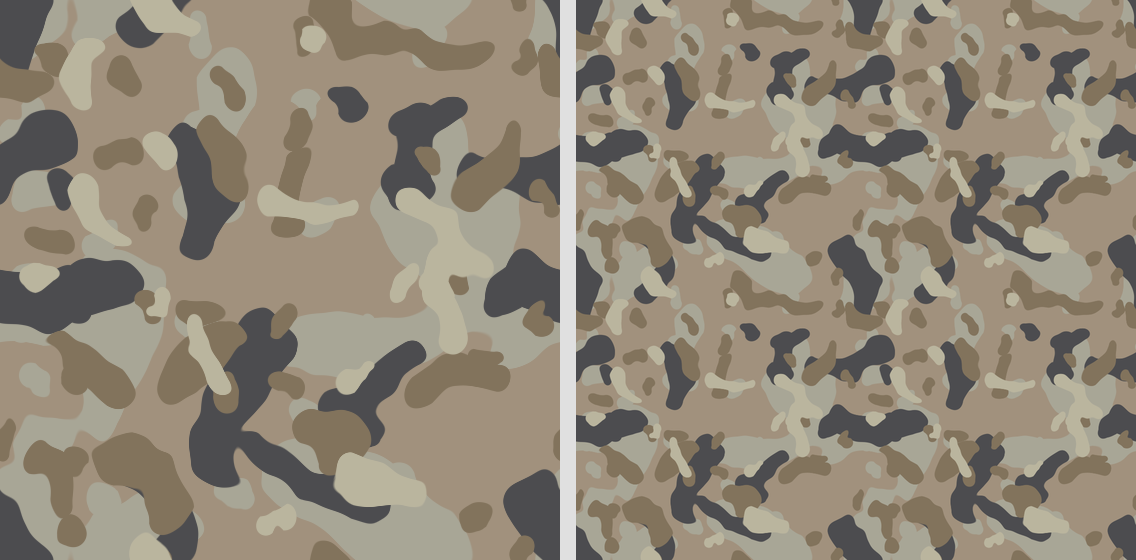
Left: one tile. Right: repeated 2 by 2.
Reproduce this pattern procedurally as a Shadertoy shader.

```glsl
#define PHASE vec2(0.536, 0.464) // layout shift, so outlines cross the border
#define WAVE_COARSE 0.034   // edge wander, canvas units
#define WAVE_FINE 0.022     // edge ripple, canvas units
#define GREY_GIRTH 0.180    // mean patch radius, in cells
#define DARK_GIRTH 0.118
#define BROWN_GIRTH 0.125
#define LIGHT_GIRTH 0.087
#define SPOT_GIRTH 0.115
#define EDGE_SOFTNESS 0.7   // half width of an edge, in pixels

const vec3 TAN = vec3(0.63, 0.57, 0.49);
const vec3 GREY = vec3(0.66, 0.65, 0.59);
const vec3 DARK = vec3(0.30, 0.30, 0.31);
const vec3 BROWN = vec3(0.51, 0.45, 0.36);
const vec3 LIGHT = vec3(0.73, 0.71, 0.62);

vec3 hash3(vec3 p) {
    p = fract(p * vec3(0.1031, 0.1030, 0.0973));
    p += dot(p, p.yxz + 33.33);
    return fract((p.xxy + p.yxx) * p.zyx);
}

// Random triple of a grid cell, wrapped to the canvas
vec3 cellHash(vec2 cell, float cells, float seed) {
    return hash3(vec3(floor(mod(cell + 0.5, cells)) + 1.0, seed));
}

// Wrapping value noise, two channels centred on zero
vec2 noise2(vec2 uv, float cells, float seed) {
    vec2 p = uv * cells, i = floor(p), f = p - i;
    f = f * f * f * (f * (f * 6.0 - 15.0) + 10.0);
    vec2 bottom = mix(cellHash(i, cells, seed).xy,
                      cellHash(i + vec2(1, 0), cells, seed).xy, f.x);
    vec2 top = mix(cellHash(i + vec2(0, 1), cells, seed).xy,
                   cellHash(i + vec2(1, 1), cells, seed).xy, f.x);
    return mix(bottom, top, f.y) - 0.5;
}

float smoothMin(float a, float b, float k) {
    float h = max(k - abs(a - b), 0.0) / k;
    return min(a, b) - h * h * k * 0.25;
}

// Distance to a segment whose radius changes from ra to rb
float taperedCapsule(vec2 p, vec2 a, vec2 b, float ra, float rb) {
    vec2 ab = b - a;
    float h = clamp(dot(p - a, ab) / dot(ab, ab), 0.0, 1.0);
    return length(p - a - ab * h) - mix(ra, rb, h);
}

vec2 direction(float angle) {
    return vec2(cos(angle), sin(angle));
}

// Bent three-lobed patches, one at most per cell, fused where they meet
float patches(vec2 uv, float cells, float share, float reach, float girth, float seed) {
    vec2 p = uv * cells, home = floor(p);
    float d = 1.0;
    for (int y = -1; y <= 1; y++)
    for (int x = -1; x <= 1; x++) {
        vec2 cell = home + vec2(x, y);
        vec3 place = cellHash(cell, cells, seed);
        vec3 pose = cellHash(cell, cells, seed + 31.0);
        vec3 radii = girth * (0.5 + cellHash(cell, cells, seed + 67.0));
        if (place.z > share) continue;
        vec2 centre = cell + 0.15 + 0.7 * place.xy;
        float angle = 6.2832 * pose.x;
        float arm = reach * mix(0.25, 0.5, pose.z);
        vec2 tail = centre - arm * direction(angle);
        vec2 head = centre + arm * direction(angle + 2.8 * (pose.y - 0.5));
        float k = 0.7 * girth;
        float body = smoothMin(taperedCapsule(p, tail, centre, radii.x, radii.y),
                               taperedCapsule(p, centre, head, radii.y, radii.z), k);
        d = smoothMin(d, body, k);
    }
    return d / cells;
}

// Coverage of one colour: large wavy patches plus small smooth spots
float layer(vec2 uv, float cells, float share, float reach, float girth,
            float spotCells, float spotShare, float seed) {
    vec2 wave = WAVE_COARSE * noise2(uv, 9.0, seed + 3.0)
              + WAVE_FINE * noise2(uv, 19.0, seed + 7.0);
    float large = patches(uv + wave, cells, share, reach, girth, seed + 11.0);
    float spots = patches(uv + 0.5 * wave, spotCells, spotShare, 0.32, SPOT_GIRTH, seed + 17.0);
    float soft = EDGE_SOFTNESS / iResolution.y;
    return 1.0 - smoothstep(-soft, soft, min(large, spots));
}

void mainImage(out vec4 fragColor, in vec2 fragCoord) {
    vec2 uv = fract(fragCoord / iResolution.xy + PHASE);
    vec3 color = TAN;
    color = mix(color, GREY, layer(uv, 3.0, 1.0, 1.0, GREY_GIRTH, 6.0, 0.55, 100.0));
    color = mix(color, DARK, layer(uv, 3.0, 1.0, 0.9, DARK_GIRTH, 5.0, 0.35, 213.0));
    color = mix(color, BROWN, layer(uv, 4.0, 0.6, 0.65, BROWN_GIRTH, 7.0, 0.43, 329.0));
    color = mix(color, LIGHT, layer(uv, 4.0, 0.55, 0.8, LIGHT_GIRTH, 7.0, 0.22, 447.0));
    fragColor = vec4(color, 1.0);
}
```
